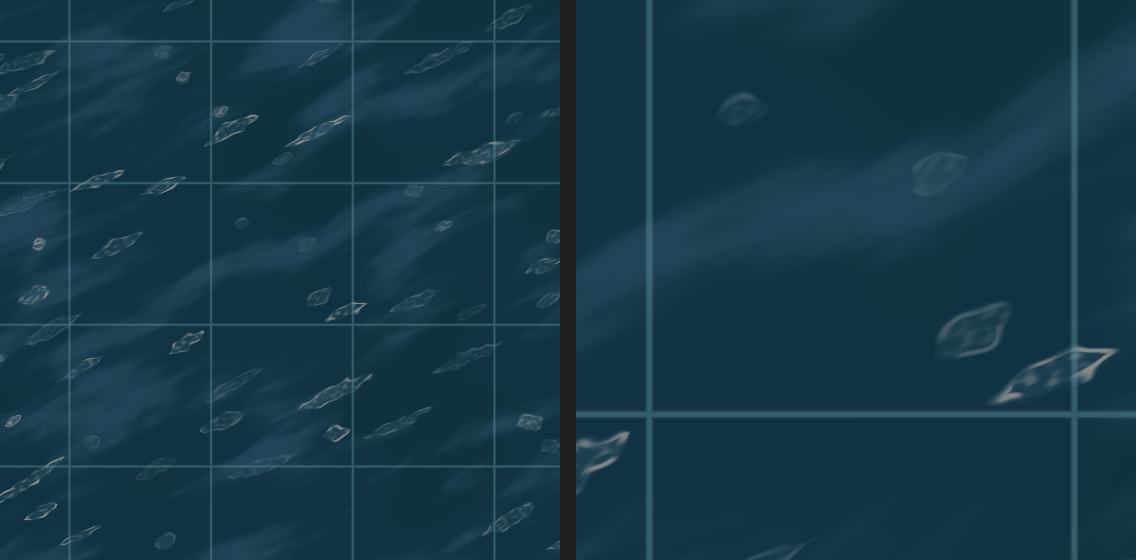
Left: the whole. Right: its middle third, enlarged.
A Shadertoy shader for this texture:

```glsl
const float GRID_PERIOD = 0.253;
const vec2 GRID_OFFSET = vec2(0.124, 0.167);
const float GRID_HALF_WIDTH = 0.0019;
const float WIND_ANGLE = 0.45;
const vec2 FOAM_CELL = vec2(0.2, 0.075);

const vec3 DEEP_WATER = vec3(0.066, 0.198, 0.262);
const vec3 GREEN_WATER = vec3(0.062, 0.196, 0.245);
const vec3 CREST_WATER = vec3(0.13, 0.27, 0.345);
const vec3 FOAM_COOL = vec3(0.38, 0.49, 0.55);
const vec3 FOAM_WARM = vec3(0.66, 0.63, 0.61);
const vec3 GRID_COLOR = vec3(0.42, 0.62, 0.67);

vec4 hash4(vec2 p) {
    vec4 h = fract(p.xyxy * vec4(0.1031, 0.1030, 0.0973, 0.1099));
    h += dot(h, h.wzxy + 33.33);
    return fract((h.xxyz + h.yzzw) * h.zywx);
}

mat2 rotation(float angle) {
    float c = cos(angle), s = sin(angle);
    return mat2(c, -s, s, c);
}

float cornerGradient(vec2 corner, vec2 offset) {
    float angle = 6.2832 * hash4(corner).x;
    return dot(vec2(cos(angle), sin(angle)), offset);
}

float gradientNoise(vec2 p) {
    vec2 i = floor(p), f = fract(p);
    vec2 u = f * f * f * (f * (f * 6.0 - 15.0) + 10.0);
    vec2 e = vec2(1.0, 0.0);
    float low = mix(cornerGradient(i, f), cornerGradient(i + e, f - e), u.x);
    float high = mix(cornerGradient(i + e.yx, f - e.yx), cornerGradient(i + 1.0, f - 1.0), u.x);
    return mix(low, high, u.y);
}

float fbm(vec2 p) {
    float sum = 0.0, amplitude = 0.6;
    for (int octave = 0; octave < 4; octave++) {
        sum += amplitude * gradientNoise(p);
        p = p * 2.03 + 17.3;
        amplitude *= 0.5;
    }
    return sum;
}

// Pointed lens with a ragged bright rim and a gritty interior
float foamPatch(vec2 p, vec2 halfSize, vec2 grain, float fill) {
    vec2 s = p / halfSize;
    float edge = abs(s.y) + s.x * s.x - 1.0 + 0.6 * gradientNoise(grain * vec2(45.0, 80.0));
    float wear = smoothstep(-0.45, 0.35, gradientNoise(grain * vec2(38.0, 95.0) + 9.0));
    float grit = smoothstep(-0.2, 0.5, gradientNoise(grain * vec2(85.0, 170.0) + 31.0));
    float rim = (1.0 - smoothstep(0.05, 0.32, abs(edge + 0.15))) * wear;
    float body = 1.0 - smoothstep(-0.35, 0.15, edge);
    return max(rim * 0.85, body * mix(0.15 + 0.4 * grit, 0.5 + 0.5 * grit, fill));
}

// Foam coverage from jittered cells laid along the wind
float scatteredFoam(vec2 q) {
    vec2 cell = floor(q / FOAM_CELL);
    float foam = 0.0;
    for (int y = -1; y <= 1; y++) {
        for (int x = -1; x <= 1; x++) {
            vec2 id = cell + vec2(x, y);
            vec4 place = hash4(id + 71.0);
            vec4 form = hash4(id + 137.0);
            vec2 center = (id + 0.5 + 0.8 * (place.xy - 0.5)) * FOAM_CELL;
            vec2 p = rotation(0.3 * (place.z - 0.5)) * (q - center);
            vec2 halfSize = mix(vec2(0.016, 0.007), vec2(0.085, 0.015), vec2(form.x * form.x, form.y));
            float fill = (1.0 - smoothstep(0.2, 0.6, form.x)) * form.w;
            float strength = step(place.w, 0.72) * mix(0.3, 1.0, form.z);
            foam = max(foam, strength * foamPatch(p, halfSize, q, fill));
        }
    }
    return foam;
}

vec3 waterColor(vec2 q) {
    float swell = fbm(q * vec2(3.2, 13.0));
    float depth = gradientNoise(q * vec2(2.5, 5.0) + 40.0);
    float ripple = gradientNoise(q * vec2(16.0, 62.0) + 5.0);
    vec3 base = mix(DEEP_WATER, GREEN_WATER, smoothstep(0.0, 0.4, depth));
    float crest = smoothstep(-0.03, 0.34, swell - 0.12 * depth + 0.05 * ripple);
    return mix(base, CREST_WATER, crest);
}

float gridLines(vec2 uv, float pixel) {
    vec2 toLine = abs(fract((uv - GRID_OFFSET) / GRID_PERIOD + 0.5) - 0.5) * GRID_PERIOD;
    float soft = max(pixel, 0.0012);
    vec2 line = 1.0 - smoothstep(GRID_HALF_WIDTH - soft, GRID_HALF_WIDTH + soft, toLine);
    return max(line.x, line.y);
}

void mainImage(out vec4 fragColor, in vec2 fragCoord) {
    vec2 uv = fragCoord / iResolution.y;
    float pixel = 1.0 / iResolution.y;

    // Wind-aligned coordinates, gently bent
    vec2 q = rotation(WIND_ANGLE) * uv + 3.0;
    q.y += 0.018 * gradientNoise(q * vec2(5.0, 7.0));

    // Water, foam, then the overlaid grid
    vec3 color = waterColor(q);
    float foam = scatteredFoam(q);
    color = mix(color, mix(FOAM_COOL, FOAM_WARM, smoothstep(0.25, 0.7, foam)), foam);
    color = mix(color, GRID_COLOR, 0.4 * gridLines(uv, pixel));
    fragColor = vec4(color, 1.0);
}
```
